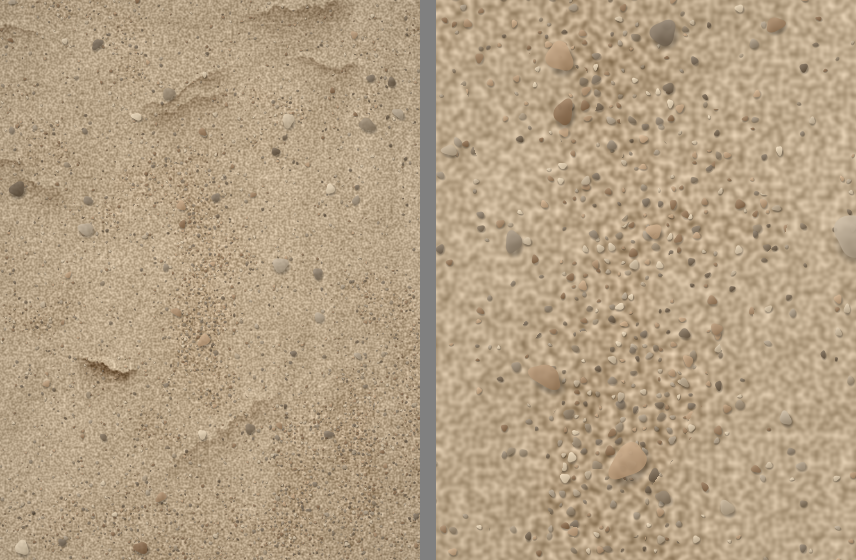
Left: the whole. Right: its middle third, enlarged.
A Shadertoy shader for this texture:

```glsl
const vec3 SAND = vec3(0.735, 0.655, 0.543);
const vec3 UMBER = vec3(0.43, 0.37, 0.30);
const vec3 CREAM = vec3(0.88, 0.81, 0.70);
const vec3 RUST = vec3(0.66, 0.49, 0.34);
const vec3 SLATE = vec3(0.56, 0.51, 0.45);
const vec2 LIGHT = vec2(-0.45, 0.89);

vec2 hash2(vec2 p) {
    vec3 q = fract(p.xyx * vec3(0.1031, 0.1030, 0.0973));
    q += dot(q, q.yzx + 33.33);
    return fract((q.xx + q.yz) * q.zy);
}

float corner(vec2 cell, vec2 offset) {
    float angle = 6.2832 * hash2(cell).x;
    return dot(vec2(cos(angle), sin(angle)), offset);
}

float gradientNoise(vec2 p) {
    vec2 i = floor(p), f = fract(p);
    vec2 u = f * f * f * (f * (f * 6.0 - 15.0) + 10.0);
    vec2 e = vec2(0.0, 1.0);
    return mix(mix(corner(i, f), corner(i + e.yx, f - e.yx), u.x),
               mix(corner(i + e, f - e), corner(i + e.yy, f - e.yy), u.x), u.y);
}

float fbm(vec2 p) {
    float sum = 0.0, amplitude = 1.0;
    for (int i = 0; i < 4; i++) {
        sum += amplitude * gradientNoise(p);
        p = mat2(1.6, 1.2, -1.2, 1.6) * p + 17.3;
        amplitude *= 0.5;
    }
    return sum;
}

// Soft upright band of gravel between two heights
float streak(vec2 p, float x, float width, float low, float high) {
    float d = (p.x - x) / width;
    return exp(-d * d) * smoothstep(low - 0.1, low + 0.1, p.y)
                       * smoothstep(high + 0.1, high - 0.1, p.y);
}

// Ragged edge from a to b: a lit rim above, shade fading out below
float ledge(vec2 p, vec2 a, vec2 b, float depth, float rough) {
    vec2 along = b - a;
    float len = length(along);
    float t = dot(p - a, along) / (len * len);
    float d = dot(p - a, vec2(along.y, -along.x)) / len + rough;
    float taper = smoothstep(0.0, 0.3, t) * smoothstep(1.0, 0.75, t);
    float shade = smoothstep(-0.003, 0.004, d) * exp(-max(d, 0.0) / depth);
    float rim = exp(-pow((d + 0.008) / 0.007, 2.0));
    return taper * (shade - 0.2 * rim);
}

// Rounded stones in jittered cells, each with a small cast shadow
vec3 scatterStones(vec3 ground, vec2 p, float cells, float share, float size) {
    float blur = 0.8 * cells / iResolution.x;
    vec2 g = p * cells, base = floor(g);
    for (int k = 0; k < 9; k++) {
        vec2 id = base + vec2(k % 3 - 1, k / 3 - 1);
        vec2 pick = hash2(id + cells), form = hash2(id + cells + 71.7);
        vec2 tint = hash2(id + cells + 143.1);
        if (pick.x > share) continue;
        vec2 q = g - id - 0.2 - 0.6 * hash2(id + cells + 211.9);
        float radius = size * mix(0.35, 1.0, pick.y * pick.y);
        float turn = 6.2832 * form.x;
        mat2 spin = mat2(cos(turn), sin(turn), -sin(turn), cos(turn));
        vec2 axes = vec2(1.0, mix(0.6, 0.95, form.y));
        vec2 r = spin * q / axes;
        float bump = 1.0 + 0.13 * sin(3.0 * atan(r.y, r.x) + 9.0 * form.y);
        float d = length(r) - radius * bump;
        vec2 s = spin * (q + LIGHT * radius * 0.35) / axes;
        float shadow = smoothstep(blur + 0.25 * radius, -0.3 * radius, length(s) - radius);
        ground *= 1.0 - 0.26 * shadow;
        vec3 stone = mix(UMBER, CREAM, smoothstep(0.0, 1.0, tint.x));
        stone = mix(stone, tint.y > 0.65 ? RUST : SLATE, 0.5 * step(0.4, tint.y));
        stone += 0.09 * dot(q / radius, LIGHT) + 0.05 * gradientNoise(p * 120.0);
        ground = mix(ground, stone, 0.9 * smoothstep(blur, -blur, d));
    }
    return ground;
}

// Collapsed hollows, burrow and the long slanting ridge
float hollows(vec2 p) {
    float rough = 0.022 * fbm(p * 16.0) + 0.005 * gradientNoise(p * 75.0);
    float shade = 0.20 * ledge(p, vec2(0.31, 1.06), vec2(0.57, 1.18), 0.012, rough);
    shade += 0.13 * ledge(p, vec2(0.33, 1.05), vec2(0.56, 1.13), 0.045, rough);
    shade += 0.36 * ledge(p, vec2(0.17, 0.475), vec2(0.34, 0.45), 0.021, rough);
    shade += 0.19 * ledge(p, vec2(-0.04, 0.96), vec2(0.07, 0.94), 0.018, rough);
    shade += 0.14 * ledge(p, vec2(0.03, 0.91), vec2(0.17, 0.87), 0.020, rough);
    shade += 0.13 * ledge(p, vec2(0.36, 0.20), vec2(0.70, 0.43), 0.028, rough * 1.5);
    shade += 0.18 * ledge(p, vec2(0.68, 1.20), vec2(0.88, 1.17), 0.014, rough);
    shade += 0.17 * ledge(p, vec2(0.55, 1.30), vec2(0.86, 1.33), 0.035, rough);
    shade += 0.18 * ledge(p, vec2(-0.03, 1.26), vec2(0.11, 1.27), 0.014, rough);
    return shade;
}

void mainImage(out vec4 fragColor, in vec2 fragCoord) {
    vec2 p = fragCoord / iResolution.x;
    float broad = fbm(p * 3.5 + 4.0);

    // Gravel gathers in streaks and loose patches
    float gravel = streak(p, 0.47 + 0.04 * broad, 0.055, 0.43, 0.95);
    gravel += streak(p, 0.71, 0.045, 0.02, 0.33) + streak(p, 0.84, 0.06, 0.0, 0.42);
    gravel += 0.6 * streak(p, 0.45, 0.2, -0.2, 0.14) + 0.6 * streak(p, 0.98, 0.07, -0.2, 0.6);
    gravel += 0.55 * smoothstep(0.05, 0.5, fbm(p * 5.0 + 31.0));
    gravel = clamp(gravel * (0.8 + 0.9 * gradientNoise(p * 22.0)), 0.0, 1.0);

    // Damp sand with soft relief, upright tracks and fine grain
    float relief = fbm(p * 9.0) - fbm((p + LIGHT * 0.012) * 9.0);
    float tracks = gradientNoise(vec2(p.x * 24.0, p.y * 1.5)) * smoothstep(0.5, 0.8, p.x);
    float grain = 0.17 * gradientNoise(p * 185.0) + 0.11 * gradientNoise(p * 95.0 + 9.0);
    vec3 color = SAND + 0.035 * broad + 0.08 * relief + 0.035 * tracks;
    color += grain * (1.0 + 0.4 * gravel);
    color -= gravel * vec3(0.035, 0.045, 0.05);
    color -= hollows(p) * vec3(0.95, 1.0, 0.98);

    // Grit, pebbles, then the few larger stones
    color = scatterStones(color, p, 105.0, 0.10 + 0.6 * gravel, 0.42);
    color = scatterStones(color, p, 42.0, 0.07 + 0.22 * gravel, 0.27);
    color = scatterStones(color, p, 11.0, 0.26, 0.22);

    // Slightly darker towards the borders
    vec2 away = (fragCoord / iResolution.xy - 0.5) * 2.0;
    color *= 1.015 - 0.045 * dot(away, away);
    fragColor = vec4(clamp(color, 0.0, 1.0), 1.0);
}
```
